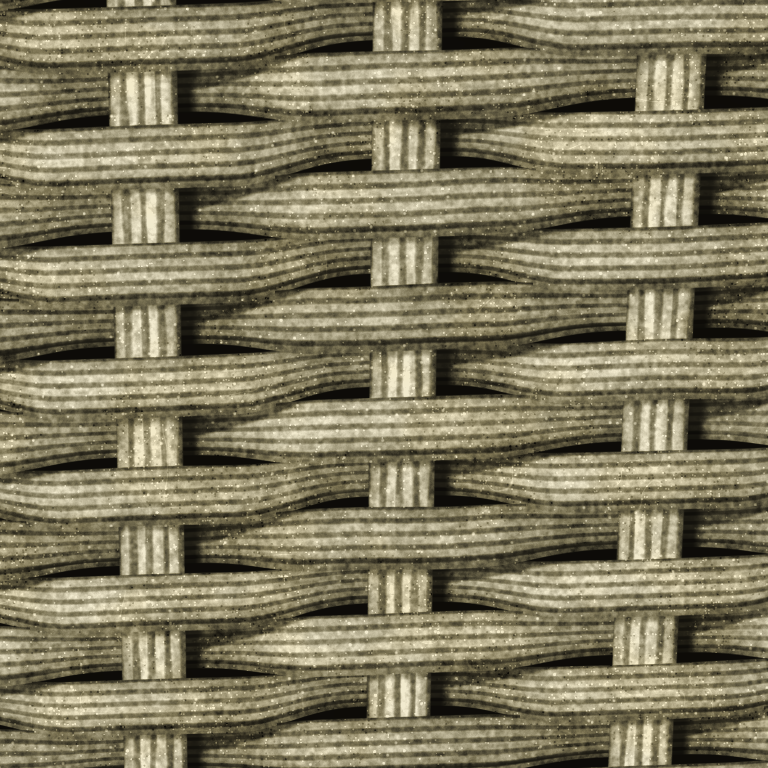
Write a WebGL 1 fragment shader that draws this texture.

```glsl
precision highp float;

uniform vec2 u_resolution;

const float PI = 3.14159265;
const float POST_HALF_WIDTH = 0.131;
const vec3 GAP_COLOR = vec3(0.05, 0.045, 0.03);
const vec3 REED_COLOR = vec3(0.48, 0.45, 0.33);
const vec3 GLINT_COLOR = vec3(0.95, 0.92, 0.81);

float hash(vec2 p) {
  p = fract(p * vec2(0.1031, 0.1137));
  p += dot(p, p.yx + 33.33);
  return fract((p.x + p.y) * p.x * 7.31);
}

float noise(vec2 p) {
  vec2 i = floor(p), f = fract(p);
  f = f * f * (3.0 - 2.0 * f);
  return mix(mix(hash(i), hash(i + vec2(1.0, 0.0)), f.x),
             mix(hash(i + vec2(0.0, 1.0)), hash(i + 1.0), f.x), f.y);
}

// Octaves are rotated to hide the lattice
float fbm(vec2 p) {
  float sum = 0.0, amp = 0.5;
  for (int i = 0; i < 4; i++) {
    sum += amp * noise(p);
    p = mat2(1.6, 1.2, -1.2, 1.6) * p + 57.1;
    amp *= 0.5;
  }
  return sum;
}

float band(float v, float low, float high, float blur) {
  return smoothstep(low - blur, low + blur, v) * (1.0 - smoothstep(high - blur, high + blur, v));
}

// One soft grain per chosen cell
float specks(vec2 p, float scale, float density) {
  vec2 cell = floor(p * scale);
  vec2 center = 0.3 + 0.4 * vec2(hash(cell + 3.7), hash(cell + 71.3));
  float dotMask = 1.0 - smoothstep(0.1, 0.55, length(fract(p * scale) - center));
  return dotMask * step(1.0 - density, hash(cell + 19.0));
}

float groove(float phase) {
  return smoothstep(-0.35, 0.95, cos(2.0 * PI * phase));
}

// Horizontal reed: returns tone, coverage and position from top (0) to bottom (1)
vec3 reed(float row, float along, float parity, float blur) {
  float id = floor(row + 0.5);
  float v = row - id;
  vec2 seed = vec2(along, id * 7.3 + parity * 41.0 + 60.0);
  v += 0.024 * (noise(seed * vec2(2.5, 1.0)) - 0.5);
  float rise = smoothstep(-0.95, 0.5, cos(PI * (along - parity)));
  float top = mix(mix(-0.26, -0.22, rise), mix(-0.21, -0.28, rise), parity);
  float bottom = mix(mix(0.12, 0.325, rise), mix(0.18, 0.305, rise), parity);
  float t = (v - top) / (bottom - top);

  // Ribs, rounding and long streaks
  float wobble = 0.16 * (noise(seed * vec2(3.0, 1.0) + 9.0) - 0.5);
  float streak = noise(vec2(along * 7.0 + id * 5.0, row * 24.0 + 90.0)) - 0.5;
  float tone = 0.66 - (0.29 + 0.14 * streak) * groove(t * 4.7 + wobble) + 0.08 * streak;
  tone += 0.18 * sin(PI * clamp(t * 1.1, 0.0, 1.0)) - 0.08;
  tone -= 0.16 * smoothstep(0.72, 1.0, t) + 0.05 * sin(PI * (along - parity));
  tone += 0.1 * (hash(vec2(id + 20.0, parity + 5.0)) - 0.5);
  tone *= mix(0.72, 1.0, rise);

  // Slanted shadow to the right of the covering post
  float d = mod(along - parity, 2.0) - 1.0;
  float slant = 1.0 - smoothstep(-0.05, 0.05, t - 1.25 * (0.64 - d));
  float contact = 1.0 - smoothstep(0.17, 0.23, d);
  float shadow = smoothstep(0.05, 0.1, d) * max(slant, contact);
  tone *= 1.0 - 0.5 * shadow - 0.28 * contact * shadow;
  return vec3(tone, band(v, top, bottom, blur), t);
}

// Ribbed upright: d is the distance from its axis
float postTone(float d, float y, float id) {
  float x = d / POST_HALF_WIDTH;
  float streak = noise(vec2(x * 7.0 + id * 31.0 + 50.0, y * 18.0)) - 0.5;
  float tone = 0.88 - 0.36 * groove(x * 2.0 + 0.12 + 0.2 * streak) + 0.2 * streak;
  return tone * (0.5 + 0.5 * sqrt(max(0.0, 1.0 - x * x))) - 0.03 * x;
}

vec3 ramp(float tone) {
  vec3 low = mix(GAP_COLOR, REED_COLOR, clamp((tone - 0.05) / 0.43, 0.0, 1.0));
  return mix(low, GLINT_COLOR, clamp((tone - 0.48) / 0.47, 0.0, 1.0));
}

void main() {
  vec2 p = gl_FragCoord.xy / u_resolution;
  float pixel = 1.0 / min(u_resolution.x, u_resolution.y);

  // Converging posts and gradually tightening rows
  float along = (p.x - 0.203 + 0.019 * p.y) / (0.315 + 0.032 * p.y);
  float depth = 1.0 - p.y + 0.0314 * (p.x - 0.53);
  float row = (0.155 - sqrt(0.02403 - 0.0078 * (depth - 0.1094))) / 0.0039;

  float postId = floor(along + 0.5);
  float d = along - postId;
  float frontParity = mod(postId, 2.0);
  float backParity = 1.0 - frontParity;
  float blur = pixel * 6.5;
  vec3 back = reed(row + 0.5 * frontParity, along, backParity, blur);
  vec3 front = reed(row + 0.5 * backParity, along, frontParity, blur);

  // Stack gap, back reed, post and front reed
  float tone = mix(0.05, back.x, back.y);
  float post = postTone(d, p.y, postId);
  post *= 1.0 - 0.35 * band(front.z, 0.9, 1.08, 0.06);
  tone = mix(tone, post, band(d, -POST_HALF_WIDTH, POST_HALF_WIDTH, pixel * 3.0));
  tone = mix(tone, front.x, front.y);

  // Grain, stains, dust and fine fibres
  float solid = smoothstep(0.07, 0.3, tone);
  float dust = smoothstep(0.35, 0.65, fbm(p * vec2(11.0, 16.0) + 5.0));
  tone += solid * (0.42 * (fbm(p * 170.0 + 31.0) - 0.47) + 0.2 * (fbm(p * 24.0) - 0.47));
  tone += solid * (0.24 * specks(p, 290.0, 0.03 + 0.07 * dust) + 0.28 * specks(p + 0.37, 180.0, 0.014));
  tone -= solid * 0.16 * specks(p + 0.71, 260.0, 0.07 * dust);
  float fibre = 1.0 - smoothstep(0.0, 0.035, abs(noise(p * 34.0 + 80.0) - 0.5));
  tone += solid * 0.1 * fibre * dust * smoothstep(0.55, 0.75, noise(p * 23.0));
  vec3 color = ramp(tone);
  color *= mix(vec3(1.0), vec3(1.02, 1.0, 0.94), dust * 0.5);
  gl_FragColor = vec4(color, 1.0);
}
```
